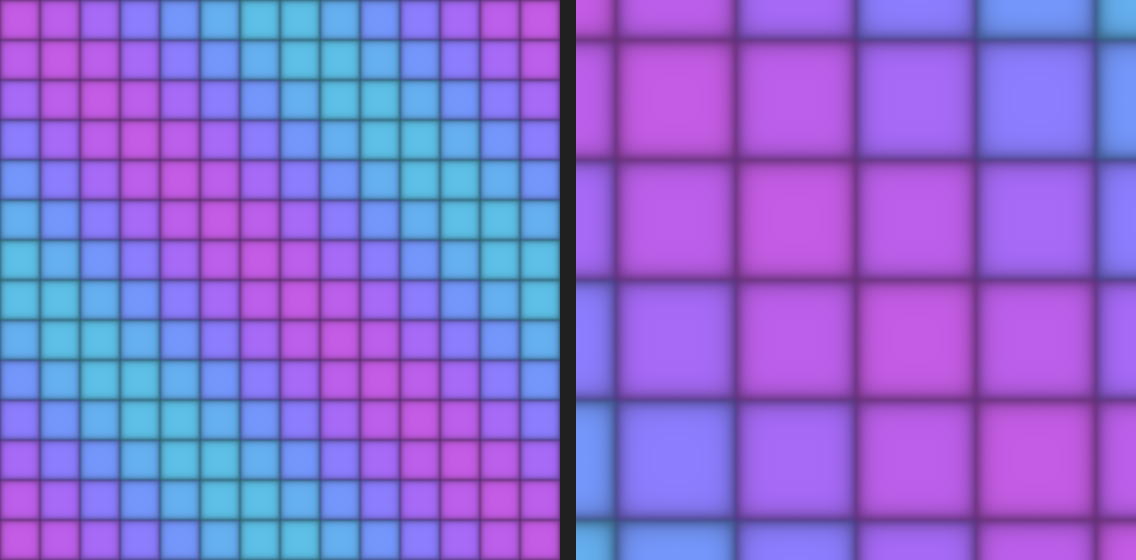
Left, the full canvas; right, a detail of the centre.
Give the GLSL for this pattern, as a Shadertoy shader.

```glsl
const float TAU = 6.2831853;
const float CELLS = 14.0;      // tiles across and down
const float GROOVE = 0.06;     // groove falloff, in tiles
const float ROUNDING = 0.015;  // softness of the groove bottom, in tiles
const float GROOVE_LIGHT = 0.5;

// Tile index with a narrow blend at each border, held at the outer tiles
vec2 softIndex(vec2 p, float blend) {
    vec2 border = floor(p + 0.5);
    vec2 index = border - 1.0 + smoothstep(-blend, blend, p - border);
    return clamp(index, 0.0, CELLS - 1.0);
}

// Quadratic curve from cyan through violet to magenta
vec3 ramp(float t) {
    vec3 cyan = vec3(0.365, 0.76, 0.90);
    vec3 violet = vec3(0.48, 0.467, 1.10);
    vec3 magenta = vec3(0.77, 0.36, 0.90);
    return mix(mix(cyan, violet, t), mix(violet, magenta, t), t);
}

// Soft dark grooves along the tile borders
float grooveShade(vec2 p, float falloff, float rounding) {
    vec2 edge = 0.5 - abs(fract(p) - 0.5);
    vec2 lift = 1.0 - exp(-sqrt(edge * edge + rounding * rounding) / falloff);
    return mix(GROOVE_LIGHT, 1.0, lift.x * lift.y);
}

void mainImage(out vec4 fragColor, in vec2 fragCoord) {
    vec2 p = fragCoord / iResolution.xy * CELLS;

    // Diagonal wave whose first and last tiles share a colour
    vec2 index = softIndex(p, 0.03);
    float wave = 0.5 + 0.5 * cos(TAU * (index.x + index.y) / (CELLS - 1.0));

    vec3 colour = ramp(wave) * grooveShade(p, GROOVE, ROUNDING);
    fragColor = vec4(colour, 1.0);
}
```
